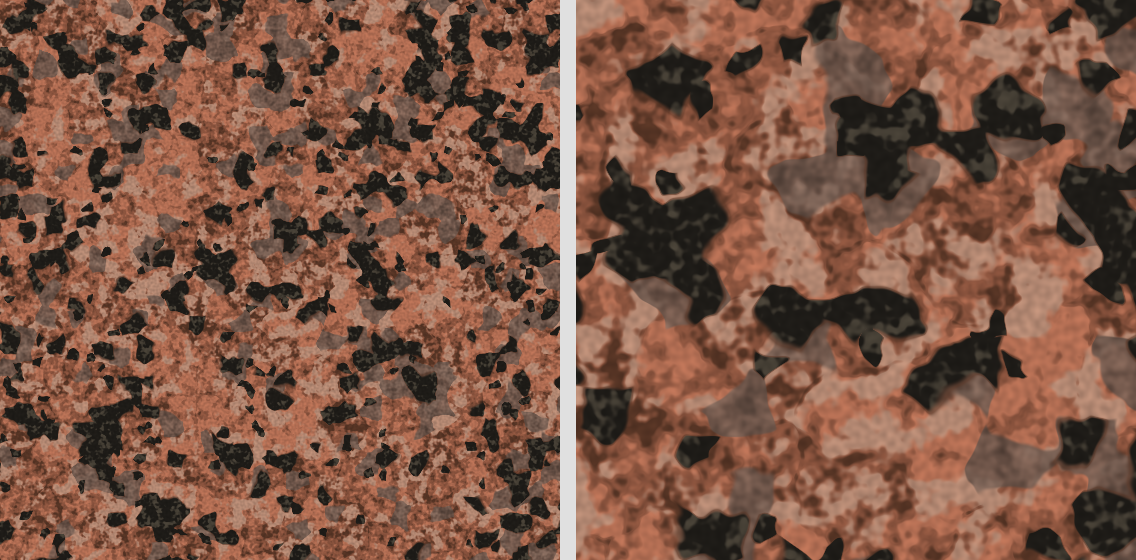
Left, the full canvas; right, a detail of the centre.
A WebGL 1 fragment shader for this texture:

```glsl
precision highp float;

uniform vec2 u_resolution;

const vec3 BLACK_MICA = vec3(0.115, 0.105, 0.090);
const vec3 WORN_MICA = vec3(0.270, 0.245, 0.205);
const vec3 SMOKY_QUARTZ = vec3(0.410, 0.330, 0.290);
const vec3 DARK_BROWN = vec3(0.330, 0.200, 0.140);
const vec3 RUST = vec3(0.540, 0.325, 0.240);
const vec3 SALMON = vec3(0.700, 0.430, 0.325);
const vec3 CREAM = vec3(0.700, 0.530, 0.445);

vec2 hash2(vec2 p) {
  vec3 q = fract(p.xyx * vec3(0.1031, 0.1030, 0.0973));
  q += dot(q, q.yzx + 33.33);
  return fract((q.xx + q.yz) * q.zy);
}

float cornerSlope(vec2 corner, vec2 offset) {
  float angle = 6.2832 * hash2(corner).x;
  return dot(vec2(cos(angle), sin(angle)), offset);
}

// Gradient noise, roughly -1 to 1
float gradientNoise(vec2 p) {
  vec2 i = floor(p);
  vec2 f = p - i;
  vec2 u = f * f * f * (f * (f * 6.0 - 15.0) + 10.0);
  vec2 e = vec2(1.0, 0.0);
  float low = mix(cornerSlope(i, f), cornerSlope(i + e.xy, f - e.xy), u.x);
  float high = mix(cornerSlope(i + e.yx, f - e.yx), cornerSlope(i + e.xx, f - e.xx), u.x);
  return 1.4 * mix(low, high, u.y);
}

float layeredNoise(vec2 p) {
  float sum = 0.0;
  float weight = 1.0;
  for (int i = 0; i < 3; i++) {
    sum += weight * gradientNoise(p);
    p = p * 1.9 + 17.3;
    weight *= 0.75;
  }
  return sum;
}

vec2 warp(vec2 p, float scale, float amount) {
  vec2 q = p * scale;
  return p + amount * vec2(gradientNoise(q + 11.0), gradientNoise(q + 47.0));
}

// Soft cell grains: x = mineral coverage, y = grain tone, z = seam strength
vec3 grains(vec2 p, float scale, float seed, float share, float clustering) {
  vec2 q = p * scale;
  vec2 home = floor(q);
  vec2 sum = vec2(0.0);
  float total = 0.0;
  float squares = 0.0;
  for (int y = -1; y <= 1; y++) {
    for (int x = -1; x <= 1; x++) {
      vec2 cell = home + vec2(float(x), float(y));
      vec2 centre = cell + 0.1 + 0.8 * hash2(cell + seed);
      vec2 traits = hash2(cell + seed + 71.0);
      vec2 gap = q - centre;
      float weight = exp(-18.0 * dot(gap, gap));
      float localShare = share + clustering * gradientNoise(centre / scale * 7.0 + 3.0);
      sum += weight * vec2(step(traits.x, localShare), traits.y);
      total += weight;
      squares += weight * weight;
    }
  }
  total = max(total, 1e-12);
  return vec3(sum / total, 2.0 * (1.0 - squares / (total * total)));
}

float coverage(float amount) {
  return smoothstep(0.2, 0.8, amount);
}

// Pink crystals with mottling, brown pits and pale patches
vec3 feldspar(vec2 p, float mottling) {
  vec3 crystal = grains(p, 17.0, 5.0, 0.3, 0.0);
  float tone = 0.52 + 0.42 * (crystal.y - 0.5) + 0.34 * mottling;
  tone -= 0.14 * smoothstep(0.3, 1.0, crystal.z);
  vec3 color = mix(DARK_BROWN, RUST, smoothstep(0.12, 0.36, tone));
  color = mix(color, SALMON, smoothstep(0.40, 0.60, tone));
  float paleness = gradientNoise(p * 34.0 + 90.0) + 0.35 * mottling + 0.4 * (crystal.x - 0.3);
  float pale = smoothstep(0.08, 0.42, paleness) * smoothstep(0.26, 0.48, tone);
  return mix(color, CREAM, pale);
}

void main() {
  vec2 p = gl_FragCoord.xy / min(u_resolution.x, u_resolution.y);
  vec2 bent = warp(warp(p, 24.0, 0.010), 75.0, 0.0035);
  float mottling = layeredNoise(p * 52.0);
  float grit = gradientNoise(p * 190.0 + 29.0);

  vec3 color = feldspar(bent, mottling);

  // Translucent grey quartz between the crystals
  float quartz = coverage(grains(bent, 31.0, 130.0, 0.17, 0.30).x);
  vec3 quartzColor = SMOKY_QUARTZ * (1.0 + 0.22 * mottling);
  color = mix(color, quartzColor, 0.88 * quartz);

  // Clustered black mica with a brown rim, and small loose specks
  float blobs = grains(bent, 36.0, 250.0, 0.19, 0.42).x;
  float specks = grains(bent, 72.0, 370.0, 0.045, 0.10).x;
  float mica = max(blobs, specks);
  color = mix(color, DARK_BROWN, 0.6 * smoothstep(0.01, 0.25, mica));
  float worn = smoothstep(0.0, 0.75, mottling + 0.4 * grit);
  vec3 micaColor = mix(BLACK_MICA, WORN_MICA, worn);
  color = mix(color, micaColor, coverage(mica));

  color *= 1.0 + 0.13 * grit;
  gl_FragColor = vec4(color, 1.0);
}
```
